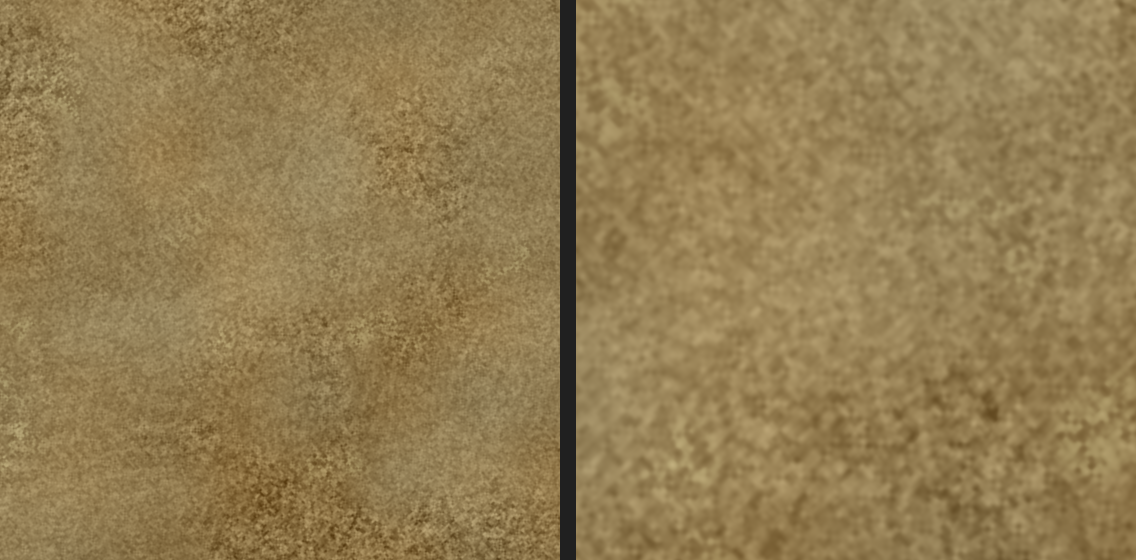
Left, the full canvas; right, a detail of the centre.
This texture is drawn by a three.js fragment shader. Its source:

```glsl
// Dry sandy ground: fine grains over soft, slightly slanted brown patches.
// Layered value noise sets the tone; rough zones get stronger grain and dark
// crevices, and a few jittered cells hold small pale, gritty spots.

varying vec2 vUv;

const vec3 SAND_COLOR = vec3(0.563, 0.473, 0.302);
const vec3 TONE_SLOPE = vec3(1.0, 1.03, 0.96);    // colour change per unit of tone
const vec3 WARM_SHIFT = vec3(0.012, -0.004, -0.018);
const vec3 PALE_SHIFT = vec3(0.050, 0.065, 0.050);

const float PATCH_SCALE = 3.5;
const float CLUMP_SCALE = 34.0;
const float GRAIN_SCALE = 165.0;
const float FINE_SCALE = 270.0;
const float SPOT_CELLS = 8.0;

const float PATCH_TONE = 0.105;
const float CLUMP_TONE = 0.026;
const float GRAIN_SMOOTH = 0.075;                 // grain contrast in calm zones
const float GRAIN_ROUGH = 0.130;                  // grain contrast in rough zones
const float CREVICE_TONE = 0.055;
const float SPOT_SHARE = 0.20;

float hash(vec2 p) {
  return fract(sin(dot(p, vec2(127.1, 311.7))) * 43758.5453);
}

// Smooth value noise from -1 to 1
float noise(vec2 p) {
  vec2 cell = floor(p);
  vec2 f = fract(p);
  f = f * f * (3.0 - 2.0 * f);
  float low = mix(hash(cell), hash(cell + vec2(1.0, 0.0)), f.x);
  float high = mix(hash(cell + vec2(0.0, 1.0)), hash(cell + vec2(1.0)), f.x);
  return mix(low, high, f.y) * 2.0 - 1.0;
}

vec2 rotate(vec2 p, float angle) {
  float c = cos(angle);
  float s = sin(angle);
  return vec2(c * p.x - s * p.y, s * p.x + c * p.y);
}

float fbm(vec2 p) {
  float sum = 0.0;
  float weight = 1.0;
  float total = 0.0;
  for (int i = 0; i < 5; i++) {
    sum += weight * noise(p);
    total += weight;
    weight *= 0.6;
    p = rotate(p, 0.6) * 2.03 + 17.3;
  }
  return sum / total;
}

// Two grain sizes, turned apart to hide the lattice
float grainNoise(vec2 p) {
  float coarse = noise(rotate(p, 0.45) * GRAIN_SCALE + 31.0);
  float fine = noise(rotate(p, -0.75) * FINE_SCALE + 83.0);
  return 0.68 * coarse + 0.62 * fine;
}

// Soft pale spots in a few random cells
float paleSpots(vec2 p) {
  vec2 q = p * SPOT_CELLS + 0.35 * vec2(noise(p * 30.0), noise(p * 30.0 + 57.0));
  vec2 cell = floor(q);
  float cover = 0.0;
  for (int y = -1; y <= 1; y++) {
    for (int x = -1; x <= 1; x++) {
      vec2 id = cell + vec2(float(x), float(y));
      vec2 center = id + vec2(hash(id + 5.3), hash(id + 9.7));
      float radius = mix(0.20, 0.55, hash(id + 14.1));
      float present = step(hash(id + 2.9), SPOT_SHARE);
      float spot = 1.0 - smoothstep(0.0, radius, length((q - center) * vec2(0.8, 1.2)));
      cover = max(cover, present * spot);
    }
  }
  return cover;
}

void main() {
  // Broad patches, stretched along a gentle slant
  vec2 slanted = rotate(vUv, -0.35) * vec2(0.8, 1.25);
  float patches = fbm(slanted * PATCH_SCALE + 4.7);
  float clumps = noise(slanted * CLUMP_SCALE + 11.0)
               + 0.7 * noise(rotate(slanted, 0.8) * CLUMP_SCALE * 2.1);

  // Rough zones carry more contrast
  float roughness = smoothstep(-0.22, 0.32, fbm(vUv * 4.0 + 41.0) - 0.25 * patches);
  float grain = grainNoise(vUv);
  float crevice = smoothstep(0.15, 0.75, -noise(rotate(vUv, 0.2) * 95.0) - 0.3 * grain);

  float tone = PATCH_TONE * patches
             + CLUMP_TONE * clumps * mix(0.5, 1.1, roughness)
             + grain * mix(GRAIN_SMOOTH, GRAIN_ROUGH, roughness)
             - CREVICE_TONE * crevice * roughness
             + 0.006;

  // Colour: tone, warm drift and pale grit
  float warmth = noise(vUv * 7.0 + 23.0) - 0.8 * patches;
  float pale = paleSpots(vUv) * smoothstep(-0.5, 0.6, grain + 0.3 * clumps);
  vec3 color = SAND_COLOR + TONE_SLOPE * tone + WARM_SHIFT * warmth + PALE_SHIFT * pale;
  gl_FragColor = vec4(clamp(color, 0.0, 1.0), 1.0);
}
```
